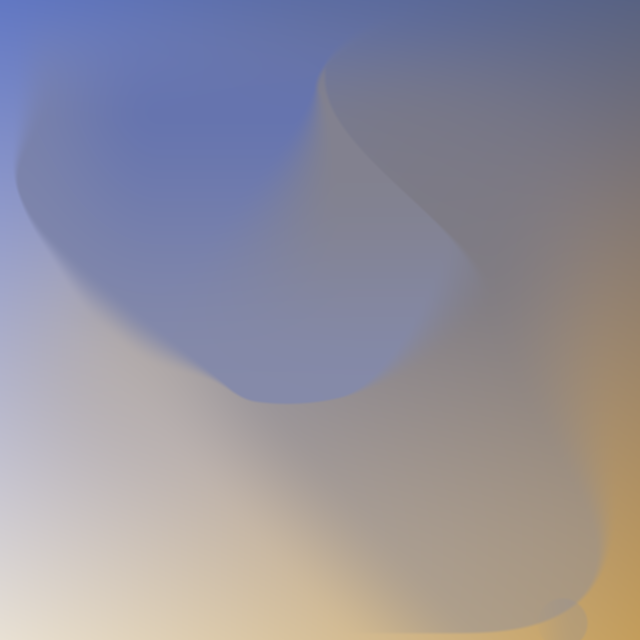
A Shadertoy shader for this background:

```glsl
// Soft abstract gradient: a folded blue veil over a lilac, slate, cream and gold backdrop.

// Backdrop colours at top, middle and bottom of the left and right sides
const vec3 LEFT_TOP = vec3(0.384, 0.47, 0.765);
const vec3 LEFT_MID = vec3(0.647, 0.667, 0.804);
const vec3 LEFT_LOW = vec3(0.91, 0.88, 0.83);
const vec3 RIGHT_TOP = vec3(0.345, 0.384, 0.51);
const vec3 RIGHT_MID = vec3(0.588, 0.51, 0.424);
const vec3 RIGHT_LOW = vec3(0.765, 0.616, 0.36);

// Layer colours
const vec3 TAN = vec3(0.73, 0.69, 0.65);
const vec3 HAZE = vec3(0.49, 0.475, 0.49);
const vec3 PANEL_TOP = vec3(0.44, 0.45, 0.51);
const vec3 PANEL_LOW = vec3(0.57, 0.56, 0.59);
const vec3 VEIL_TOP = vec3(0.385, 0.445, 0.685);
const vec3 VEIL_LOW = vec3(0.52, 0.54, 0.665);
const vec3 RIBBON_TOP = vec3(0.51, 0.507, 0.56);
const vec3 RIBBON_LOW = vec3(0.52, 0.54, 0.66);

// Layout, with y measured down from the top
const vec2 PANEL_CENTER = vec2(0.69, 0.73);
const vec2 PANEL_RADII = vec2(0.276, 0.26);
const vec2 BOWL_CENTER = vec2(0.449, 0.273);
const float BOWL_RADIUS = 0.358;
const vec2 SLOPE_START = vec2(0.033, 0.332);
const vec2 SLOPE_NORMAL = vec2(-0.646, 0.763);
const float VEIL_LEFT = 0.02;
const float EDGE = 0.003;

// Smooth curve through three colours at t = 0, 0.5 and 1
vec3 ramp(vec3 a, vec3 b, vec3 c, float t) {
    return a * (1.0 - t) * (1.0 - 2.0 * t) + b * 4.0 * t * (1.0 - t) + c * t * (2.0 * t - 1.0);
}

float smoothMax(float a, float b, float k) {
    float h = max(k - abs(a - b), 0.0) / k;
    return max(a, b) + 0.25 * k * h * h;
}

// Rounded lower-right corner, open towards the top and left
float panelDistance(vec2 p) {
    vec2 q = max((p - PANEL_CENTER) / PANEL_RADII, 0.0);
    float r = pow(q.x * q.x * q.x + q.y * q.y * q.y, 1.0 / 3.0);
    return (r - 1.0) * PANEL_RADII.y;
}

// Left wall, diagonal slope and round bowl of the veil
float veilDistance(vec2 p) {
    vec2 q = p - BOWL_CENTER;
    float bowl = length(vec2(max(q.x, -0.08), max(q.y, 0.0))) - BOWL_RADIUS;
    float slope = dot(p - SLOPE_START, SLOPE_NORMAL);
    float side = smoothMax(slope, VEIL_LEFT - p.x, 0.06);
    return smoothMax(side, bowl, 0.012);
}

void mainImage(out vec4 fragColor, in vec2 fragCoord) {
    vec2 p = fragCoord / iResolution.xy;
    p.y = 1.0 - p.y;

    // Backdrop
    vec3 color = mix(ramp(LEFT_TOP, LEFT_MID, LEFT_LOW, p.y),
                     ramp(RIGHT_TOP, RIGHT_MID, RIGHT_LOW, p.y), p.x);

    // Fold line: hooked at the top, blurring as it descends
    float foldX = 0.495 - 0.1 * smoothstep(0.14, 0.5, p.y) + 10.0 * pow(max(0.14 - p.y, 0.0), 2.0);
    float foldBlur = 0.006 + 0.45 * max(p.y - 0.14, 0.0) + 0.5 * max(0.1 - p.y, 0.0);
    float fold = smoothstep(foldX - foldBlur, foldX + foldBlur, p.x);

    // Grey haze to the right of the fold
    float haze = fold * smoothstep(0.02, 0.2, p.y) * (1.0 - smoothstep(0.3, 0.6, p.y));
    color = mix(color, HAZE, 0.5 * haze * (1.0 - smoothstep(0.6, 1.0, p.x)));

    // Small lobe near the lower-right corner
    float lobe = length(p - vec2(0.879, 0.974)) - 0.039;
    float lobeMask = (1.0 - smoothstep(-EDGE, EDGE, lobe)) * smoothstep(0.82, 0.9, p.x);
    color = mix(color, PANEL_LOW, 0.3 * lobeMask);

    // Mauve panel, crisp at its lower corner
    float panelBlur = mix(0.2, 0.004, smoothstep(0.45, 0.95, p.y));
    float panel = 1.0 - smoothstep(-panelBlur, EDGE, panelDistance(p));
    panel *= smoothstep(0.08, 0.32, p.x - 0.9 * max(p.y - 0.5, 0.0));
    panel *= smoothstep(0.1, 0.5, p.y);
    color = mix(color, mix(PANEL_TOP, PANEL_LOW, smoothstep(0.4, 0.9, p.y)), 0.5 * panel);

    // Warm glow under the slope
    vec2 glow = (p - vec2(0.22, 0.56)) / 0.17;
    color = mix(color, TAN, 0.6 * exp(-dot(glow, glow)));

    // Veil outline with blur that varies along its edge
    float slopeBlur = smoothstep(0.02, 0.15, p.x) * (1.0 - smoothstep(0.2, 0.37, p.x));
    float wallBlur = (1.0 - smoothstep(0.12, 0.3, p.y)) * (1.0 - smoothstep(0.1, 0.3, p.x));
    float innerBlur = EDGE + 0.1 * smoothstep(0.53, 0.74, p.x) + 0.07 * wallBlur;
    float outerBlur = EDGE + 0.055 * slopeBlur + 0.02 * smoothstep(0.55, 0.75, p.x);
    float veil = 1.0 - smoothstep(-innerBlur, outerBlur, veilDistance(p));

    // S-shaped right side of the veil
    float ribbonX = max(0.508 + 0.26 * smoothstep(0.124, 0.488, p.y), foldX);
    float ribbonBlur = 0.004 + 0.12 * max(p.y - 0.35, 0.0) + 0.5 * max(0.1 - p.y, 0.0);
    veil *= 1.0 - smoothstep(ribbonX - ribbonBlur, ribbonX + ribbonBlur, p.x);
    veil *= smoothstep(0.0, 0.2, p.y);

    // Blue veil turning into a grey ribbon across the fold
    vec3 blue = mix(VEIL_TOP, VEIL_LOW, smoothstep(0.08, 0.6, p.y));
    blue = mix(blue, VEIL_LOW, 0.6 * (1.0 - smoothstep(0.02, 0.25, p.x)));
    vec3 ribbon = mix(RIBBON_TOP, RIBBON_LOW, smoothstep(0.25, 0.62, p.y));
    color = mix(color, mix(blue, ribbon, fold), veil);

    fragColor = vec4(color, 1.0);
}
```
